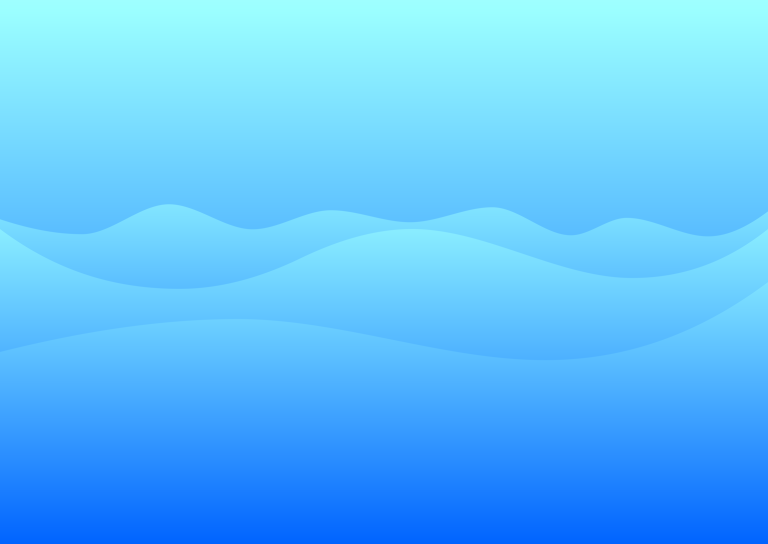
This background is drawn by a WebGL 1 fragment shader. Its source:

```glsl
precision highp float;
// Layered blue waves under a pale cyan sky.
// Each crest line is a start height plus a sum of smooth cubic rises;
// every layer is filled below its line with its own vertical gradient.

uniform vec2 u_resolution;

// Cubic rise by dy between x0 and x1, with end slopes m0 and m1.
// It stays at 0 before the span and at dy after it.
float rise(float x, float x0, float x1, float dy, float m0, float m1) {
    float w = x1 - x0;
    float t = clamp((x - x0) / w, 0.0, 1.0);
    float s = 1.0 - t;
    return dy * t * t * (3.0 - 2.0 * t) + w * t * s * (m0 * s - m1 * t);
}

// Rise that is level at both ends.
float swell(float x, float x0, float x1, float dy) {
    return dy * smoothstep(x0, x1, x);
}

float backWave(float x) {
    return 0.597
        + rise(x, 0.0, 0.107, -0.0275, -0.466, 0.0)
        + swell(x, 0.107, 0.220, 0.055)
        + swell(x, 0.220, 0.329, -0.046)
        + swell(x, 0.329, 0.431, 0.035)
        + swell(x, 0.431, 0.534, -0.022)
        + swell(x, 0.534, 0.641, 0.0275)
        + swell(x, 0.641, 0.7435, -0.0515)
        + swell(x, 0.7435, 0.816, 0.032)
        + swell(x, 0.816, 0.922, -0.034)
        + rise(x, 0.922, 1.0, 0.046, 0.0, 1.06);
}

float middleWave(float x) {
    return 0.579
        + rise(x, 0.0, 0.234, -0.110, -1.06, 0.0)
        + rise(x, 0.234, 0.391, 0.056, 0.0, 0.68)
        + rise(x, 0.391, 0.5365, 0.054, 0.68, 0.0)
        + swell(x, 0.5365, 0.823, -0.090)
        + rise(x, 0.823, 1.0, 0.090, 0.0, 1.13);
}

float frontWave(float x) {
    return 0.353
        + rise(x, 0.0, 0.310, 0.0605, 0.353, 0.0)
        + swell(x, 0.310, 0.710, -0.0755)
        + rise(x, 0.710, 1.0, 0.1435, 0.0, 1.06);
}

// Blue to cyan ramp; paleness runs from low to high between two heights.
vec3 water(float y, float bottom, float top, float low, float high) {
    float pale = mix(low, high, clamp((y - bottom) / (top - bottom), 0.0, 1.0));
    return vec3(pale, pale + 0.39, 1.0);
}

// Soft-edged coverage of the area below a crest line.
float below(float crest, float y) {
    float edge = 0.75 / u_resolution.y;
    return smoothstep(-edge, edge, crest - y);
}

void main() {
    vec2 p = gl_FragCoord.xy / u_resolution;

    // Sky, then the waves from back to front
    vec3 color = water(p.y, 0.568, 1.0, 0.35, 0.62);
    color = mix(color, water(p.y, 0.469, 0.625, 0.35, 0.51), below(backWave(p.x), p.y));
    color = mix(color, water(p.y, 0.338, 0.579, 0.30, 0.54), below(middleWave(p.x), p.y));
    color = mix(color, water(p.y, 0.0, 0.482, 0.0, 0.50), below(frontWave(p.x), p.y));

    gl_FragColor = vec4(color, 1.0);
}
```
